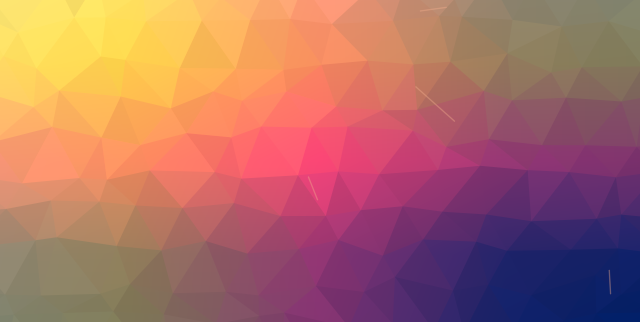
Give the GLSL for this background, as a Shadertoy shader.

```glsl
const vec3 PALE_YELLOW = vec3(1.0, 0.91, 0.46);
const vec3 GOLD = vec3(1.0, 0.84, 0.28);
const vec3 PINK = vec3(1.0, 0.27, 0.47);
const vec3 INDIGO = vec3(0.13, 0.14, 0.42);
const vec3 NAVY = vec3(0.0, 0.12, 0.40);
const vec2 CELL = vec2(0.14, 0.115);
const float JITTER = 0.58;

vec2 hash22(vec2 p) {
    vec3 q = fract(p.xyx * vec3(0.1031, 0.1030, 0.0973));
    q += dot(q, q.yzx + 33.33);
    return fract((q.xx + q.yz) * q.zy);
}

// Five-stop ramp from yellow through pink to navy
vec3 ramp(float t) {
    vec3 c = mix(PALE_YELLOW, GOLD, clamp(t / 0.2, 0.0, 1.0));
    c = mix(c, PINK, clamp((t - 0.2) / 0.3, 0.0, 1.0));
    c = mix(c, INDIGO, clamp((t - 0.5) / 0.29, 0.0, 1.0));
    return mix(c, NAVY, clamp((t - 0.79) / 0.21, 0.0, 1.0));
}

// Average of a horizontal and a downward ramp
vec3 gradient(vec2 p, float aspect) {
    return 0.5 * (ramp(p.x / aspect) + ramp(1.0 - p.y));
}

// Jittered mesh vertex; alternate rows shift by half a cell
vec2 meshVertex(vec2 id) {
    float shift = 0.5 * mod(id.y + 1.0, 2.0);
    return (id + vec2(shift, 0.0) + JITTER * (hash22(id + 57.0) - 0.5)) * CELL;
}

float edgeDistance(vec2 p, vec2 a, vec2 b) {
    vec2 e = normalize(b - a);
    return e.x * (p.y - a.y) - e.y * (p.x - a.x);
}

float triangleCoverage(vec2 p, vec2 a, vec2 b, vec2 c, float pixel) {
    float d = min(edgeDistance(p, a, b), min(edgeDistance(p, b, c), edgeDistance(p, c, a)));
    return clamp(d / pixel + 0.5, 0.0, 1.0);
}

// Facet colour in rgb, premultiplied by its coverage in alpha
vec4 facet(vec2 p, vec2 a, vec2 b, vec2 c, float tone, float aspect, float pixel) {
    vec3 flatColor = gradient((a + b + c) / 3.0, aspect);
    vec3 color = mix(gradient(p, aspect), flatColor, 0.7) * (0.965 + 0.07 * tone);
    return vec4(color, 1.0) * triangleCoverage(p, a, b, c, pixel);
}

// Quad split along its shorter diagonal
vec4 meshQuad(vec2 p, vec2 id, float aspect, float pixel) {
    vec2 a = meshVertex(id);
    vec2 b = meshVertex(id + vec2(1.0, 0.0));
    vec2 c = meshVertex(id + vec2(1.0, 1.0));
    vec2 d = meshVertex(id + vec2(0.0, 1.0));
    vec2 tone = hash22(id + 211.0);
    if (distance(a, c) < distance(b, d)) {
        return facet(p, a, b, c, tone.x, aspect, pixel)
             + facet(p, a, c, d, tone.y, aspect, pixel);
    }
    return facet(p, a, b, d, tone.x, aspect, pixel)
         + facet(p, b, c, d, tone.y, aspect, pixel);
}

float segmentDistance(vec2 p, vec2 a, vec2 b) {
    vec2 e = b - a;
    return length(p - a - e * clamp(dot(p - a, e) / dot(e, e), 0.0, 1.0));
}

void mainImage(out vec4 fragColor, in vec2 fragCoord) {
    float pixel = 1.0 / iResolution.y;
    float aspect = iResolution.x * pixel;
    vec2 p = fragCoord * pixel;

    // Low-poly mesh, blended by coverage
    vec4 sum = vec4(gradient(p, aspect), 1.0) * 0.001;
    vec2 base = floor(p / CELL);
    for (int y = -1; y <= 1; y++) {
        for (int x = -2; x <= 1; x++) {
            sum += meshQuad(p, base + vec2(x, y), aspect, pixel);
        }
    }
    vec3 color = sum.rgb / sum.a;

    // Faint bright seams, endpoints as fractions of the canvas
    vec4 seams[4] = vec4[4](
        vec4(0.65, 0.73, 0.71, 0.624), vec4(0.482, 0.45, 0.496, 0.38),
        vec4(0.657, 0.966, 0.697, 0.977), vec4(0.952, 0.16, 0.954, 0.088));
    vec2 size = vec2(aspect, 1.0);
    for (int i = 0; i < 4; i++) {
        float d = segmentDistance(p, seams[i].xy * size, seams[i].zw * size);
        float line = 1.0 - smoothstep(0.0, 0.001 + pixel, d);
        color = mix(color, vec3(0.95, 0.68, 0.55), 0.4 * line);
    }
    fragColor = vec4(color, 1.0);
}
```
